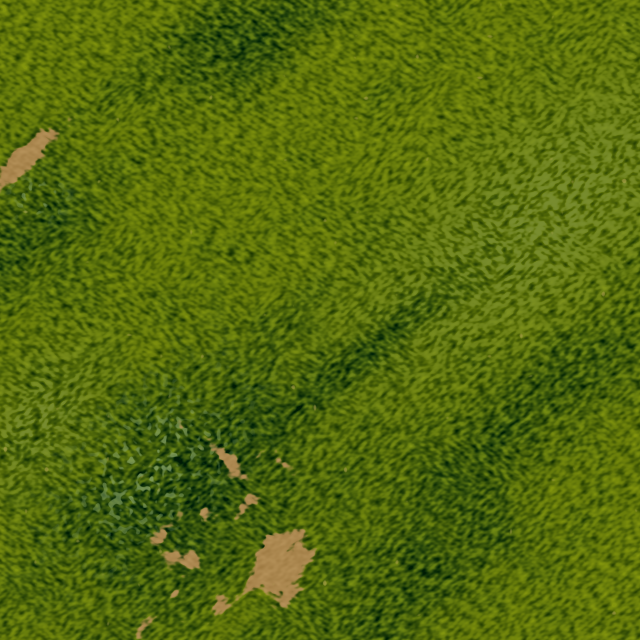
A WebGL 1 fragment shader for this texture:

```glsl
precision highp float;

uniform vec2 u_resolution;

const vec3 SHADOW = vec3(0.09, 0.20, 0.01);
const vec3 SUNLIT = vec3(0.41, 0.495, 0.05);
const vec3 PALE_TIP = vec3(0.47, 0.55, 0.21);
const vec3 CLOVER = vec3(0.52, 0.63, 0.38);
const vec3 SOIL = vec3(0.67, 0.53, 0.31);
const vec3 DRY_FLECK = vec3(0.70, 0.65, 0.32);
const float SLOPE = 0.66;

float hash(vec2 p) {
  vec3 q = fract(p.xyx * 0.1031);
  q += dot(q, q.yzx + 33.33);
  return fract((q.x + q.y) * q.z);
}

vec2 gradient(vec2 cell) {
  float a = 6.2832 * hash(cell);
  return vec2(cos(a), sin(a));
}

float gradientNoise(vec2 p) {
  vec2 i = floor(p);
  vec2 f = p - i;
  vec2 u = f * f * f * (f * (f * 6.0 - 15.0) + 10.0);
  vec2 e = vec2(1.0, 0.0);
  float low = mix(dot(gradient(i), f),
                  dot(gradient(i + e.xy), f - e.xy), u.x);
  float high = mix(dot(gradient(i + e.yx), f - e.yx),
                   dot(gradient(i + e.xx), f - e.xx), u.x);
  return mix(low, high, u.y);
}

// Coordinates along and across a direction
vec2 alongAxis(vec2 p, float angle) {
  vec2 d = vec2(cos(angle), sin(angle));
  return vec2(dot(p, d), dot(p, vec2(-d.y, d.x)));
}

float softPatch(vec2 p, vec2 center, vec2 size, float angle) {
  vec2 d = alongAxis(p - center, angle) / size;
  return exp(-dot(d, d));
}

float blades(vec2 p, float angle, vec2 density, float seed) {
  return gradientNoise(alongAxis(p, angle) * density + seed);
}

// Short blades whose lean changes across the lawn, with gaps between tufts
float grassGrain(vec2 p) {
  float lean = gradientNoise(p * 9.0 + 20.0) + 0.5 * (p.y - p.x);
  float falling = blades(p, -0.55, vec2(72.0, 145.0), 210.0);
  float rising = blades(p, 0.70, vec2(72.0, 145.0), 310.0);
  float fine = blades(p, 0.15, vec2(120.0, 185.0), 410.0);
  float tufts = gradientNoise(p * 62.0 + 510.0);
  float leaning = mix(rising, falling, smoothstep(-0.12, 0.12, lean));
  return leaning + 0.5 * fine + 0.45 * tufts;
}

// Broad dark areas of lush growth
float lushShade(vec2 p) {
  float s = 1.0 * softPatch(p, vec2(0.28, 0.24), vec2(0.28, 0.16), 0.75);
  s += 0.75 * softPatch(p, vec2(0.57, 0.45), vec2(0.18, 0.03), SLOPE);
  s += 0.75 * softPatch(p, vec2(0.03, 0.62), vec2(0.17, 0.11), 0.90);
  s += 0.85 * softPatch(p, vec2(0.38, 0.95), vec2(0.16, 0.06), 0.50);
  s += 0.70 * softPatch(p, vec2(0.83, 0.36), vec2(0.25, 0.08), SLOPE);
  s += 0.65 * softPatch(p, vec2(0.63, 0.07), vec2(0.28, 0.10), SLOPE);
  return min(s, 1.0);
}

// Worn ground: two main patches and ragged scraps
float wornGround(vec2 p) {
  float wear = 1.1 * softPatch(p, vec2(0.435, 0.115), vec2(0.062, 0.042), 0.9);
  wear += softPatch(p, vec2(0.04, 0.755), vec2(0.085, 0.022), 0.75);
  float scrapZone = softPatch(p, vec2(0.33, 0.19), vec2(0.23, 0.15), 0.8);
  float falling = gradientNoise(alongAxis(p, -0.6) * vec2(10.0, 24.0) + 70.0);
  float rising = gradientNoise(alongAxis(p, 0.9) * vec2(10.0, 26.0) + 95.0);
  return wear + 1.75 * scrapZone * max(max(falling, rising), 0.0);
}

void main() {
  vec2 p = gl_FragCoord.xy / min(u_resolution.x, u_resolution.y);
  float grain = grassGrain(p);
  float clumps = gradientNoise(p * 25.0 + 130.0);
  float drifts = gradientNoise(p * 11.0 + 190.0);
  float streaks = gradientNoise(alongAxis(p, SLOPE) * vec2(4.0, 12.0) + 30.0);
  float shade = lushShade(p) + 0.3 * streaks + 0.3 * drifts + 0.35 * clumps;
  shade = clamp(shade, 0.0, 1.0);

  // Grass tone and hue, with highlights held back
  float tone = 0.89 - 0.56 * shade + 0.15 * clumps + (0.85 + 0.25 * shade) * grain;
  tone -= 0.4 * max(tone - 0.95, 0.0);
  tone = clamp(tone, -0.32, 1.3);
  vec3 color = mix(SHADOW, SUNLIT, tone);
  color += mix(vec3(0.006, 0.0, -0.01), vec3(-0.025, -0.005, 0.025), shade);

  // Pale tips and clover
  float paleZone = softPatch(p, vec2(0.85, 0.66), vec2(0.32, 0.13), SLOPE)
                 + softPatch(p, vec2(0.06, 0.34), vec2(0.12, 0.07), 0.9);
  color = mix(color, PALE_TIP, 0.85 * min(paleZone, 1.0) * smoothstep(0.7, 1.1, tone));
  float cloverZone = softPatch(p, vec2(0.24, 0.27), vec2(0.15, 0.09), 0.8)
                   + softPatch(p, vec2(0.06, 0.69), vec2(0.04, 0.03), 0.0);
  float leaves = gradientNoise(p * 95.0 + 170.0) + 0.4 * clumps;
  color = mix(color, CLOVER, 0.85 * cloverZone * smoothstep(0.12, 0.42, leaves));

  // Bare soil with frayed edges, and stray dry flecks
  float fray = 0.2 * grain + 0.45 * clumps + 0.3 * gradientNoise(p * 48.0 + 330.0);
  float soil = smoothstep(0.47, 0.68, wornGround(p) + fray * smoothstep(0.0, 0.3, wornGround(p)));
  color = mix(color, SOIL + 0.06 * grain, soil);
  float flecks = smoothstep(0.5, 0.64, gradientNoise(p * 62.0 + 250.0));
  color = mix(color, DRY_FLECK, 0.6 * flecks);

  gl_FragColor = vec4(clamp(color, 0.0, 1.0), 1.0);
}
```
